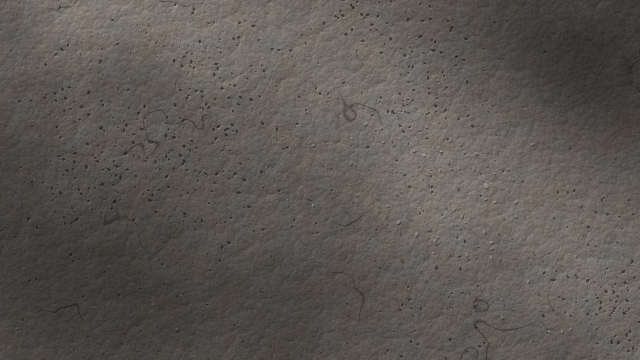
A Shadertoy shader for this texture:

```glsl
// Weathered concrete: pitted, gritty ground under soft uneven light.

const vec2 LIGHT = vec2(-0.53, 0.85);
const vec3 CEMENT_TINT = vec3(1.025, 0.975, 0.93);
const vec3 SLATE_CHIP = vec3(0.51, 0.51, 0.50);
const vec3 RUST_CHIP = vec3(0.46, 0.36, 0.28);

vec3 hash3(vec2 p) {
    vec3 q = fract(vec3(p.xyx) * vec3(0.1031, 0.1030, 0.0973));
    q += dot(q, q.yxz + 33.33);
    return fract((q.xxy + q.yzz) * q.zyx);
}

float smoothNoise(vec2 p) {
    vec2 i = floor(p), f = fract(p);
    f = f * f * (3.0 - 2.0 * f);
    float low = mix(hash3(i).x, hash3(i + vec2(1, 0)).x, f.x);
    float high = mix(hash3(i + vec2(0, 1)).x, hash3(i + vec2(1, 1)).x, f.x);
    return mix(low, high, f.y);
}

float layeredNoise(vec2 p) {
    float sum = 0.0, amp = 0.53;
    for (int i = 0; i < 4; i++) {
        sum += amp * smoothNoise(p);
        p = mat2(1.6, 1.2, -1.2, 1.6) * p + 7.3;
        amp *= 0.5;
    }
    return sum;
}

// Squared distance to the nearest cell point.
float cellular(vec2 p) {
    vec2 cell = floor(p);
    float nearest = 4.0;
    for (int y = -1; y <= 1; y++)
    for (int x = -1; x <= 1; x++) {
        vec2 id = cell + vec2(x, y);
        vec2 d = id + hash3(id + 50.0).xy - p;
        nearest = min(nearest, dot(d, d));
    }
    return nearest;
}

// Bumps at several scales, each with a similar slope.
float height(vec2 p) {
    float sum = 0.0, freq = 17.0, weight = 0.3;
    for (int i = 0; i < 4; i++) {
        sum -= weight * cellular(p * freq + float(i) * 19.0) / freq;
        p = mat2(0.8, 0.6, -0.6, 0.8) * p;
        freq *= 2.05;
        weight *= 1.45;
    }
    return sum;
}

// Scattered angular grains: x = distance in canvas units, y = grain id.
vec2 scatter(vec2 p, float scale, float density, float size, float seed) {
    p *= scale;
    vec2 cell = floor(p), best = vec2(2.0, 0.0);
    for (int y = -1; y <= 1; y++)
    for (int x = -1; x <= 1; x++) {
        vec2 id = cell + vec2(x, y);
        vec3 h = hash3(id + seed), k = hash3(id + seed + 91.0);
        vec2 d = p - id - h.xy;
        float a = 6.283 * k.x;
        d = mat2(cos(a), sin(a), -sin(a), cos(a)) * d * vec2(0.8, 1.35);
        float shape = mix(length(d), abs(d.x) + abs(d.y) * 0.8, 0.5);
        float radius = size * mix(0.5, 1.1, k.y) * clamp((density - h.z) * 6.0, 0.0, 1.0);
        float dist = shape - radius + 0.08;
        if (dist < best.x) best = vec2(dist, k.z);
    }
    return vec2(best.x / scale, best.y);
}

float cover(float dist, float soft) {
    return 1.0 - smoothstep(-soft, soft, dist);
}

// Soft elliptical patch, tilted by an angle.
float patchAt(vec2 p, vec2 centre, vec2 radii, float angle) {
    vec2 d = p - centre;
    d = vec2(cos(angle) * d.x + sin(angle) * d.y, cos(angle) * d.y - sin(angle) * d.x) / radii;
    return exp(-dot(d, d));
}

float broadLight(vec2 p) {
    float tone = 0.342;
    tone += 0.13 * patchAt(p, vec2(0.28, 1.02), vec2(0.42, 0.20), -0.3);
    tone += 0.13 * patchAt(p, vec2(1.12, 0.66), vec2(0.62, 0.27), -0.65);
    tone += 0.05 * patchAt(p, vec2(1.65, 0.25), vec2(0.4, 0.3), 0.0);
    tone -= 0.10 * patchAt(p, vec2(0.05, 0.30), vec2(0.45, 0.30), -0.4);
    tone -= 0.06 * patchAt(p, vec2(0.55, 0.08), vec2(0.45, 0.25), 0.0);
    tone -= 0.14 * patchAt(p, vec2(1.66, 0.82), vec2(0.42, 0.25), -0.3);
    return tone;
}

// Thin broken lines along a noise contour.
float crackLine(vec2 p, float freq, float width) {
    float line = abs(layeredNoise(p * freq) - 0.5) / freq;
    return cover(line - width, width) * smoothstep(0.52, 0.68, smoothNoise(p * 6.0 + 31.0));
}

void mainImage(out vec4 fragColor, in vec2 fragCoord) {
    vec2 p = fragCoord / iResolution.y;
    float soft = max(0.0012, 0.6 / iResolution.y);
    float mottle = layeredNoise(p * 5.0);

    // Light, stains and rough relief
    float tone = broadLight(p + 0.12 * (mottle - 0.5)) + 0.07 * (mottle - 0.5);
    vec2 warped = p + 0.02 * vec2(layeredNoise(p * 9.0), layeredNoise(p * 9.0 + 40.0));
    vec2 stepToLight = LIGHT * 0.002;
    float slope = (height(warped - stepToLight) - height(warped + stepToLight)) / 0.004;
    tone *= 1.0 + 0.10 * slope + 0.16 * (layeredNoise(p * 110.0) - 0.5);
    tone *= 1.0 - 0.28 * crackLine(p, 3.5, 0.0009);

    // Fine pits in patches, lit on the far wall
    float pitArea = patchAt(p, vec2(0.55, 0.66), vec2(0.42, 0.24), 0.3)
        + patchAt(p, vec2(1.02, 0.80), vec2(0.25, 0.20), 0.0)
        + 0.8 * patchAt(p, vec2(1.65, 0.12), vec2(0.4, 0.25), 0.0);
    float pitDensity = 0.13 + 0.42 * clamp(pitArea, 0.0, 1.0) * smoothstep(0.25, 0.6, mottle);
    float pit = cover(scatter(p, 64.0, pitDensity, 0.40, 3.0).x, soft);
    float rim = cover(scatter(p + LIGHT * 0.004, 64.0, pitDensity, 0.40, 3.0).x, soft);
    tone *= 1.0 + 0.17 * rim * (1.0 - pit) - 0.43 * pit;

    // Rare deep holes
    float hole = cover(scatter(p, 9.0, 0.13, 0.16, 17.0).x, soft);
    tone *= 1.0 - 0.65 * hole;
    vec3 color = CEMENT_TINT * tone;
    color *= mix(vec3(1.0), vec3(1.04, 0.99, 0.94), smoothNoise(p * 25.0) - 0.4);

    // Pale and rusty stone chips with short shadows
    float chipArea = patchAt(p, vec2(1.25, 0.42), vec2(0.46, 0.24), -0.4)
        + 0.6 * patchAt(p, vec2(0.35, 0.10), vec2(0.3, 0.13), 0.0);
    float chipDensity = 0.07 + 0.24 * clamp(chipArea, 0.0, 1.0);
    vec2 chip = scatter(p, 48.0, chipDensity, 0.36, 29.0);
    float shadow = cover(scatter(p + LIGHT * 0.004, 48.0, chipDensity, 0.36, 29.0).x, soft);
    color *= 1.0 - 0.35 * shadow;
    vec3 stone = mix(SLATE_CHIP, RUST_CHIP, step(0.86, chip.y));
    stone *= (0.8 + 0.35 * fract(chip.y * 7.0)) * (0.4 + 1.5 * broadLight(p));
    color = mix(color, stone, 0.8 * cover(chip.x, soft));

    fragColor = vec4(clamp(color, 0.0, 1.0), 1.0);
}
```
